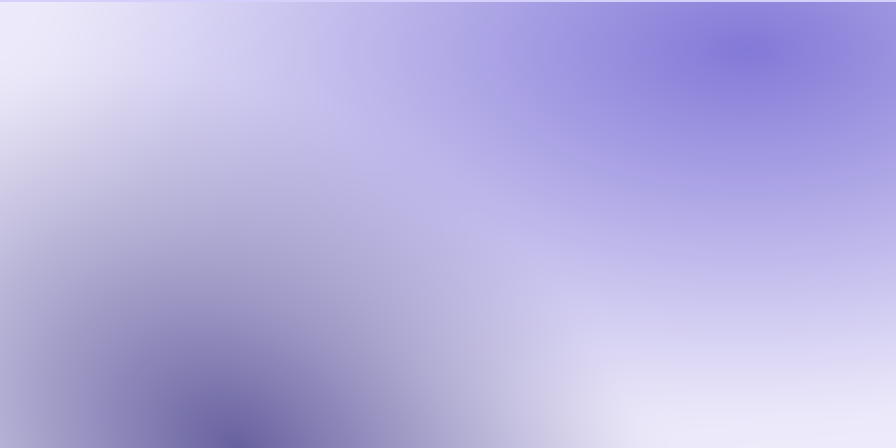
Reproduce this background procedurally as a WebGL 1 fragment shader.

```glsl
precision highp float;
// Soft lavender backdrop: a violet glow upper right, a dusky glow at the lower left, a thin top rule.
uniform vec2 u_resolution;

#define VIOLET_CENTER vec2(0.833, 0.89)
#define VIOLET_RADII  vec2(0.775, 0.828)
#define DUSK_CENTER   vec2(0.265, 0.0)
#define DUSK_RADII    vec2(0.456, 0.846)
#define DUSK_LEAN     0.156
#define EDGE_SOFTNESS 0.004
#define RULE_HEIGHT   0.0045

const vec3 PAPER  = vec3(0.935, 0.925, 0.985);
const vec3 VIOLET = vec3(0.515, 0.475, 0.845);
const vec3 DUSK   = vec3(0.405, 0.378, 0.625);
const vec3 RULE   = vec3(0.835, 0.810, 0.985);

// Elliptical glow: 1 at its centre, fading linearly to a soft rim.
float glow(vec2 offset, vec2 radii) {
  float fade = 1.0 - length(offset / radii);
  return min(0.5 * (fade + sqrt(fade * fade + EDGE_SOFTNESS)), 1.0);
}

void main() {
  vec2 uv = gl_FragCoord.xy / u_resolution;

  // Violet glow over the pale ground
  vec3 color = mix(PAPER, VIOLET, glow(uv - VIOLET_CENTER, VIOLET_RADII));

  // Dusky glow, leaning left as it rises
  vec2 duskOffset = uv - DUSK_CENTER;
  duskOffset.x += DUSK_LEAN * duskOffset.y;
  color = mix(color, DUSK, glow(duskOffset, DUSK_RADII));

  // Thin rule along the top, softened over one pixel
  float pixel = 1.0 / u_resolution.y;
  float rule = smoothstep(-0.5 * pixel, 0.5 * pixel, uv.y - 1.0 + RULE_HEIGHT);
  color = mix(color, RULE, rule);

  gl_FragColor = vec4(color, 1.0);
}
```
